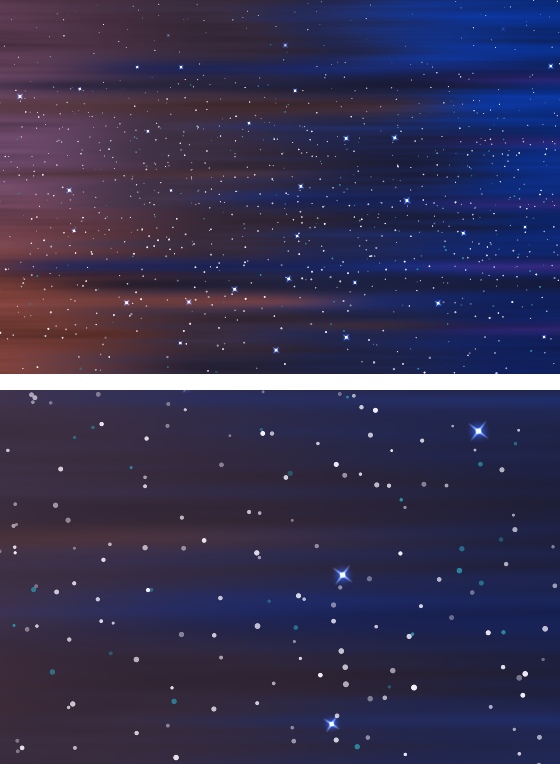
Top, the full canvas; bottom, a detail of the centre.
A WebGL 2 fragment shader for this background:

```glsl
#version 300 es
precision highp float;
// Starry dusk sky: a warm-to-blue horizontal gradient smeared into long
// streaks by stretched gradient noise and soft bands, then covered with
// jittered grid layers of round stars and a few four-pointed sparkles.
uniform vec2 u_resolution;
out vec4 fragColor;

const vec3 RUST = vec3(0.46, 0.235, 0.21);
const vec3 MAUVE = vec3(0.42, 0.28, 0.41);
const vec3 UMBER = vec3(0.22, 0.17, 0.24);
const vec3 NAVY = vec3(0.125, 0.145, 0.30);
const vec3 BLUE = vec3(0.04, 0.18, 0.53);
const vec3 VIOLET = vec3(0.23, 0.13, 0.42);
const vec3 BROWN = vec3(0.30, 0.19, 0.20);
const vec3 SHADOW = vec3(0.10, 0.11, 0.21);

float hash(vec2 p) {
    vec3 q = fract(p.xyx * vec3(0.1031, 0.1030, 0.0973));
    q += dot(q, q.yzx + 33.33);
    return fract((q.x + q.y) * q.z);
}

vec2 hash2(vec2 p) {
    return vec2(hash(p + 17.3), hash(p + 61.7));
}

float gradientDot(vec2 cell, vec2 offset) {
    float angle = 6.28318 * hash(cell + 205.0);
    return dot(vec2(cos(angle), sin(angle)), offset);
}

float gradientNoise(vec2 p) {
    vec2 i = floor(p), f = fract(p);
    vec2 w = f * f * f * (f * (f * 6.0 - 15.0) + 10.0);
    vec2 e = vec2(0.0, 1.0);
    return mix(
        mix(gradientDot(i, f), gradientDot(i + e.yx, f - e.yx), w.x),
        mix(gradientDot(i + e, f - e), gradientDot(i + e.yy, f - e.yy), w.x), w.y);
}

// Noise stretched along x, from broad smears to fine lines
float streaks(vec2 uv) {
    return 0.60 * gradientNoise(uv * vec2(2.0, 13.0))
         + 0.40 * gradientNoise(uv * vec2(2.5, 37.0) + 9.0)
         + 0.22 * gradientNoise(uv * vec2(3.0, 95.0) + 23.0);
}

// Soft horizontal band at height y, fading in and out along x
float band(vec2 uv, float y, float halfHeight, float start, float end) {
    float d = (uv.y - y) / halfHeight;
    return exp(-d * d) * smoothstep(start, start + 0.25, uv.x)
         * (1.0 - smoothstep(end - 0.25, end, uv.x));
}

vec3 skyColor(vec2 uv) {
    float smear = streaks(uv);
    float x = uv.x + 0.30 * smear;
    vec3 warm = mix(RUST, MAUVE, smoothstep(0.2, 0.6, uv.y));
    warm = mix(warm, vec3(0.33, 0.21, 0.29), smoothstep(0.65, 0.95, uv.y));
    vec3 cool = mix(vec3(0.06, 0.12, 0.35), BLUE, smoothstep(0.1, 0.75, uv.y));
    vec3 c = mix(warm, UMBER, smoothstep(0.02, 0.38, x));
    c = mix(c, NAVY, smoothstep(0.38, 0.64, x));
    c = mix(c, cool, smoothstep(0.62, 0.98, x));

    // Long coloured smears
    vec3 deepBlue = vec3(0.08, 0.14, 0.40);
    c = mix(c, deepBlue, 0.65 * band(uv, 0.815, 0.025, 0.05, 1.3));
    c = mix(c, deepBlue, 0.65 * band(uv, 0.465, 0.025, 0.28, 0.95));
    c = mix(c, deepBlue, 0.75 * band(uv, 0.287, 0.025, -0.1, 1.2));
    c = mix(c, SHADOW, 0.65 * band(uv, 0.770, 0.018, -0.1, 0.85));
    c = mix(c, SHADOW, 0.70 * band(uv, 0.240, 0.020, 0.0, 1.2));
    c = mix(c, SHADOW, 0.60 * band(uv, 0.020, 0.030, 0.15, 0.9));
    c = mix(c, BROWN, 0.75 * band(uv, 0.715, 0.028, -0.2, 0.88));
    c = mix(c, BROWN, 0.60 * band(uv, 0.535, 0.012, -0.2, 0.65));
    c = mix(c, RUST, 0.70 * band(uv, 0.195, 0.020, -0.3, 0.70));
    c = mix(c, BROWN, 0.60 * band(uv, 0.130, 0.014, 0.40, 0.90));
    for (int i = 0; i < 5; i++) {
        float y = 0.12 + 0.167 * float(i);
        c = mix(c, VIOLET, 0.55 * band(uv, y, 0.016, 0.68, 1.3));
    }
    return c * (1.0 + 0.55 * smear);
}

// One jittered star per cell: rgb is its colour, a its coverage
vec4 starLayer(vec2 p, float rows, float seed, float pixel) {
    vec2 cell = floor(p * rows), id = cell + seed;
    vec2 center = (cell + 0.15 + 0.7 * hash2(id)) / rows;
    float crowd = smoothstep(0.04, 0.36, center.y) * (1.0 - smoothstep(0.66, 0.88, center.y));
    float present = step(hash(id + 5.0), mix(0.10, 0.38, crowd));
    float size = hash(id + 11.0);
    float radius = mix(0.0030, 0.0016, center.y) * mix(0.55, 1.1, size);
    float disc = 1.0 - smoothstep(radius - 0.5 * pixel, radius + 0.5 * pixel, length(p - center));
    float isTeal = step(0.86, hash(id + 29.0));
    vec3 tint = mix(vec3(0.96, 0.94, 0.98), vec3(0.16, 0.58, 0.68), isTeal);
    return vec4(tint, present * disc * mix(0.35, 1.0, hash(id + 37.0)));
}

// Sparse tilted sparkles with a blue halo: rgb is added light
vec3 sparkles(vec2 p, float rows, float pixel) {
    vec2 cell = floor(p * rows), id = cell + 131.0;
    vec2 d = p - (cell + 0.15 + 0.7 * hash2(id)) / rows;
    float present = step(hash(id + 3.0), 0.42) * (1.0 - smoothstep(0.8, 0.95, p.y));
    float size = mix(0.006, 0.0145, hash(id + 7.0));
    float tilt = 0.5 + 0.3 * hash(id + 19.0);
    vec2 q = abs(mat2(cos(tilt), sin(tilt), -sin(tilt), cos(tilt)) * d);
    float fade = max(0.0, 1.0 - length(d) / size);
    float ray = fade * (1.0 - smoothstep(0.0, 0.0012 + 0.6 * pixel, min(q.x, q.y)));
    float core = 1.0 - smoothstep(0.08 * size, 0.22 * size + pixel, length(d));
    return present * (vec3(0.12, 0.28, 0.75) * fade * fade + vec3(0.45, 0.6, 0.85) * ray + 0.75 * core);
}

void main() {
    vec2 uv = gl_FragCoord.xy / u_resolution;
    vec2 p = gl_FragCoord.xy / u_resolution.y;
    float pixel = 1.0 / u_resolution.y;
    vec3 color = skyColor(uv);
    for (int i = 0; i < 3; i++) {
        float layer = float(i);
        vec4 star = starLayer(p + 0.013 * layer, 28.0 + layer, 47.0 * layer, pixel);
        color = mix(color, star.rgb, star.a);
    }
    color += sparkles(p, 7.0, pixel);
    fragColor = vec4(clamp(color, 0.0, 1.0), 1.0);
}
```
